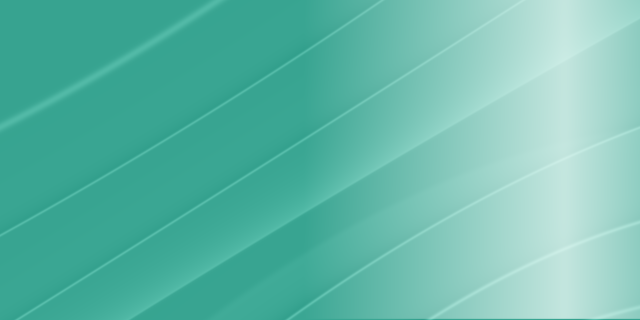
This background is drawn by a WebGL 2 fragment shader. Its source:

```glsl
#version 300 es
precision highp float;
// Teal satin folds sweeping up to the right under a soft white veil of light.

uniform vec2 u_resolution;
out vec4 fragColor;

const vec3 TEAL = vec3(0.215, 0.640, 0.565);
const vec3 HIGHLIGHT = vec3(0.65, 1.0, 0.93);
const vec3 VEIL_COLOR = vec3(0.98, 1.0, 0.99);

// Veil of light: where it starts, peaks, and how strong it gets
const float VEIL_START = 0.95;
const float VEIL_PEAK = 1.765;
const float VEIL_STRENGTH = 0.72;
const float VEIL_FALLOFF = 1.2;
const float VEIL_ROUNDING = 0.03;
const float HEM_HEIGHT = 0.0039;

const float LIFT_REACH = 0.08;
const float SHADOW_REACH = 0.035;
const float SHEEN_REACH = 0.16;
const float SHEEN_STRENGTH = 0.07;
const vec4 SHEEN_CURVE = vec4(0.65, 0.0, 0.755, -0.23);

// Fold curves: start x, start y, slope, bend
const int FOLDS = 7;
const vec4 CURVES[FOLDS] = vec4[](
  vec4(0.000, 0.602, 0.503, 0.116), vec4(0.000, 0.264, 0.550, 0.055),
  vec4(0.052, 0.000, 0.625, 0.004), vec4(0.404, 0.000, 0.622, -0.020),
  vec4(0.898, 0.000, 0.715, -0.153), vec4(1.340, 0.000, 0.633, -0.255),
  vec4(1.850, 0.000, 0.300, -0.200));

// Fold looks: ridge strength, ridge width, lift above, shadow above
const vec4 LOOKS[FOLDS] = vec4[](
  vec4(0.24, 0.013, 0.00, 0.00), vec4(0.29, 0.004, 0.10, 0.18),
  vec4(0.30, 0.004, 0.11, 0.19), vec4(0.04, 0.007, 0.25, 0.00),
  vec4(0.33, 0.0045, 0.11, 0.22), vec4(0.38, 0.006, 0.11, 0.22),
  vec4(0.34, 0.007, 0.08, 0.14));

// Signed distance to a parabola, positive above it
float curveDistance(vec2 p, vec4 curve) {
  vec2 d = p - curve.xy;
  float slope = curve.z + 2.0 * curve.w * d.x;
  return (d.y - d.x * (curve.z + curve.w * d.x)) / sqrt(1.0 + slope * slope);
}

// Ridge highlight, with light and shadow on the upper side
float foldTone(float s, vec4 look, float soft) {
  float above = smoothstep(-soft, soft, s);
  float h = max(s, 0.0);
  float ridge = look.x * exp(-s * s / (look.y * look.y));
  float lift = look.z * exp(-h / LIFT_REACH);
  float shadow = look.w * exp(-h / SHADOW_REACH);
  return ridge + above * (lift - shadow);
}

// Horizontal veil that climbs to a rounded peak and fades to the right
float veil(float x) {
  float rise = VEIL_STRENGTH * (x - VEIL_START) / (VEIL_PEAK - VEIL_START);
  float fall = VEIL_STRENGTH - VEIL_FALLOFF * (x - VEIL_PEAK);
  float blend = clamp(0.5 + 0.5 * (fall - rise) / VEIL_ROUNDING, 0.0, 1.0);
  float peak = mix(fall, rise, blend) - VEIL_ROUNDING * blend * (1.0 - blend);
  return clamp(peak, 0.0, 1.0);
}

void main() {
  // The canvas is one unit high and two units wide
  vec2 p = gl_FragCoord.xy / u_resolution * vec2(2.0, 1.0);
  float pixel = 1.0 / u_resolution.y;
  float soft = max(0.004, pixel);

  // Sum the light and shade of every fold
  float tone = 0.0;
  for (int i = 0; i < FOLDS; i++) {
    tone += foldTone(curveDistance(p, CURVES[i]), LOOKS[i], soft);
  }

  // Faint sheen below the broad central fold
  float s = curveDistance(p, SHEEN_CURVE);
  tone += SHEEN_STRENGTH * smoothstep(0.012, -0.012, s) * exp(min(s, 0.0) / SHEEN_REACH);

  // Shade the cloth, then lay the veil over it, short of a thin bare hem
  vec3 color = TEAL + tone * (HIGHLIGHT - TEAL);
  float hem = smoothstep(-0.5 * pixel, 0.5 * pixel, p.y - HEM_HEIGHT);
  color = mix(color, VEIL_COLOR, veil(p.x) * hem);
  fragColor = vec4(color, 1.0);
}
```
